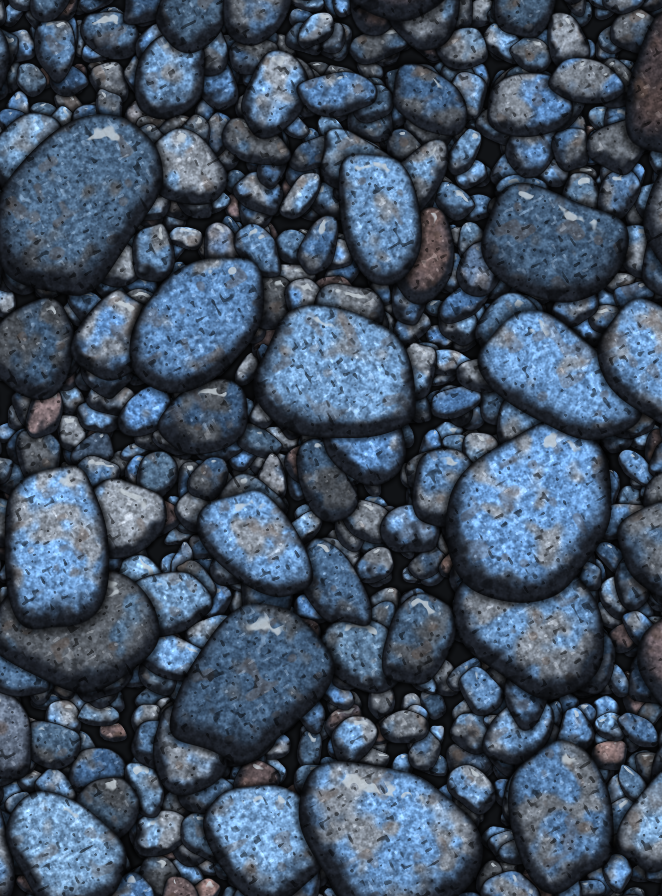
Give the GLSL for this texture, as a Shadertoy shader.

```glsl
vec3 hash3(vec2 p) {
    vec3 q = fract(p.xyx * vec3(.1031, .1030, .0973));
    q += dot(q, q.yxz + 33.33);
    return fract((q.xxy + q.yzz) * q.zyx);
}

float hash1(vec2 p) {
    vec3 q = fract(p.xyx * .1031);
    q += dot(q, q.yzx + 33.33);
    return fract((q.x + q.y) * q.z);
}

float noise(vec2 p) {
    vec2 i = floor(p), f = fract(p);
    f = f * f * (3. - 2. * f);
    float low = mix(hash1(i), hash1(i + vec2(1, 0)), f.x);
    float high = mix(hash1(i + vec2(0, 1)), hash1(i + 1.), f.x);
    return mix(low, high, f.y);
}

// Two octaves, the second turned so that no lattice direction shows
float fbm(vec2 p) {
    return .6 * noise(p) + .4 * noise(mat2(1.7, -1.3, 1.3, 1.7) * p + 17.);
}

// Radius field of a worn stone: 0 near the middle, 1 on the outline
float stoneRadius(vec2 q, vec3 shape) {
    vec2 seed = shape.xy * 50.;
    q += .22 * (vec2(noise(q * 1.2 + seed), noise(q * 1.2 + seed.yx + 9.)) - .5);
    q.y *= 1. + .35 * (shape.x - .5) * q.x;
    float power = mix(2., 2.6, shape.y);
    float oval = pow(pow(abs(q.x), power) + pow(abs(q.y), power), 1. / power);
    float angle = 6.2832 * shape.z;
    float facet = 1.15 * dot(q, vec2(cos(angle), sin(angle)));
    float blend = max(.25 - abs(oval - facet), 0.) / .25;
    return max(oval, facet) + .06 * blend * blend;
}

// Wet stone: slate flanks, blue sky sheen on top, crisp broken glints
vec3 shadeStone(vec2 p, vec3 normal, float radius, vec3 tint, float cell) {
    float large = smoothstep(.06, .2, cell);
    vec2 fine = mat2(.88, -.48, .48, .88) * p;
    float grain = fbm(fine * 170.);
    float mottle = fbm(fine * 24. + tint.xy * 40.);
    vec2 bump = vec2(fbm(fine * 55.), fbm(fine * 55. + 31.)) - .5;
    normal = normalize(normal + vec3(bump * mix(.85, .5, large), 0));

    vec3 sheen = mix(vec3(.27, .44, .66), vec3(.47, .60, .72), .4 * grain + .6 * tint.x);
    sheen = mix(sheen, vec3(.45, .48, .52), smoothstep(.43, .68, mottle + .4 * (tint.z - .5)));
    sheen = mix(sheen, vec3(.45, .36, .35), .85 * smoothstep(.91, .93, tint.y));

    float lit = dot(normal, normalize(vec3(.05, .45, .9)));
    float face = smoothstep(mix(.5, .3, large), mix(.9, .95, large), lit);
    float brightness = mix(.62, 1.3, fract(tint.z * 7.));
    vec3 color = mix(vec3(.105, .12, .15), sheen * brightness, face);
    color *= .6 + .8 * grain;

    // Rust flecks, dark pits and pale mineral specks
    color = mix(color, vec3(.42, .34, .29) * face, .35 * smoothstep(.72, .85, noise(fine * 48. + 5.)));
    float speck = noise(fine * 140.);
    color *= 1. - .5 * smoothstep(.78, .92, speck);
    color += .16 * face * smoothstep(.2, .06, speck);

    float glint = dot(normal, normalize(vec3(.1, .55, .83)));
    float broken = smoothstep(.42, .56, noise(fine * 80. + 60.));
    color = mix(color, vec3(.77, .81, .84), .8 * broken * smoothstep(.968, .992, glint));
    return color * mix(.4, 1., smoothstep(1.01, .93, radius));
}

void mainImage(out vec4 fragColor, in vec2 fragCoord) {
    vec2 p = fragCoord / iResolution.x;
    float pixel = 1. / iResolution.x;
    float cells[5] = float[5](.23, .125, .08, .06, .05);
    float chances[5] = float[5](.72, .6, .85, 1., 1.);
    vec3 color = vec3(0);
    float uncovered = 1., light = 1.;

    // Front to back: large stones on top first, until the view is blocked
    for (int layer = 0; layer < 5 && uncovered > .01; layer++) {
        float cell = cells[layer];
        vec2 grid = p / cell + float(layer) * vec2(37.3, 53.7) + 11.;
        for (int k = 0; k < 9 && uncovered > .01; k++) {
            vec2 id = floor(grid) + 1. - vec2(k % 3, k / 3);
            vec3 place = hash3(id);
            if (place.z > chances[layer]) continue;
            vec3 shape = hash3(id + 71.3);

            vec2 center = id + .5 + .55 * (place.xy - .5);
            float major = mix(.42, .62, shape.x);
            vec2 radii = major * vec2(1, mix(.52, .88, fract(shape.z * 13.)));
            float angle = 6.2832 * fract(place.z * 57.);
            mat2 turn = mat2(cos(angle), -sin(angle), sin(angle), cos(angle));
            vec2 q = turn * (grid - center) / radii;
            if (dot(q, q) > 3.) continue;

            float radius = stoneRadius(q, shape);
            float dist = (radius - 1.) * radii.y * cell;
            float cover = smoothstep(.6, -.6, dist / pixel);

            if (cover > 0.) {
                // Dome normal from the slope of the radius field
                vec2 slope = vec2(stoneRadius(q + vec2(.02, 0), shape),
                                  stoneRadius(q + vec2(0, .02), shape)) - radius;
                slope = (slope / .02 / radii) * turn * radii.y;
                float r = clamp(radius, .001, .99);
                float flatness = mix(2.7, 4.6, smoothstep(.05, .2, cell));
                slope *= .36 * flatness * pow(r, flatness - 1.) / sqrt(1. - pow(r, flatness));
                vec3 normal = normalize(vec3(slope, 1));

                vec3 stone = shadeStone(p, normal, radius, hash3(id + 191.7), cell);
                color += uncovered * light * cover * stone;
                uncovered *= 1. - cover;
            }
            // Contact shadow on the stones beneath
            light *= mix(.32, 1., smoothstep(-.002, .004 + .035 * cell, dist));
        }
    }
    // Deep gaps
    color += uncovered * light * vec3(.065, .073, .085);
    fragColor = vec4(color, 1);
}
```
